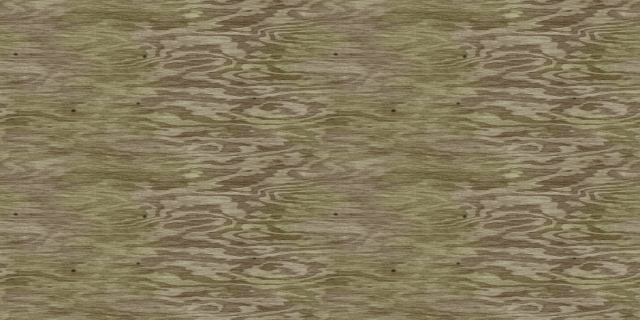
A Shadertoy shader for this texture:

```glsl
// Weathered plywood: pale, ragged growth rings on brown and mossy olive wood.
// Rings are contour bands of a stretched, tiling noise field; fibres, stains
// and small pits are layered on top. The board repeats as a 1 x 0.5 tile.

const vec2  TILE          = vec2(1.0, 0.5);       // in canvas heights
const vec3  DARK_WOOD     = vec3(0.405, 0.335, 0.245);
const vec3  PALE_WOOD     = vec3(0.665, 0.625, 0.535);
const vec3  MOSS_TINT     = vec3(-0.008, 0.012, -0.035);
const float RING_RAMP     = 7.0;                  // whole rings per tile
const float RING_WARP     = 2.4;
const float RING_QUIET    = 0.24;                 // contrast in worn areas
const float RING_STRONG   = 0.58;                 // contrast in fresh areas
const float FIBRE_AMOUNT  = 0.24;
const float GRIT_AMOUNT   = 0.13;
const float STAIN_AMOUNT  = 0.20;
const vec2  PIT_CELLS     = vec2(6.0, 4.0);
const float PIT_CHANCE    = 0.2;
const float PIT_RADIUS    = 0.0045;

// Integer hash: two values in 0..1 for a lattice cell
vec2 hash2(vec2 cell, float seed) {
    uvec3 v = uvec3(ivec3(vec3(cell, seed))) * 1664525u + 1013904223u;
    v.x += v.y * v.z; v.y += v.z * v.x; v.z += v.x * v.y;
    v ^= v >> 16u;
    v.x += v.y * v.z; v.y += v.z * v.x;
    return vec2(v.xy >> 8u) / 16777216.0;
}

float cornerSlope(vec2 corner, vec2 cells, vec2 offset, float seed) {
    return dot(hash2(mod(corner, cells), seed) * 2.0 - 1.0, offset);
}

// Gradient noise, about -1..1, repeating once per tile
float tileNoise(vec2 uv, vec2 cells, float seed) {
    vec2 p = uv * cells;
    vec2 i = floor(p), f = p - i;
    vec2 w = f * f * f * (f * (f * 6.0 - 15.0) + 10.0);
    vec2 e = vec2(1.0, 0.0);
    float low  = mix(cornerSlope(i, cells, f, seed),
                     cornerSlope(i + e.xy, cells, f - e.xy, seed), w.x);
    float high = mix(cornerSlope(i + e.yx, cells, f - e.yx, seed),
                     cornerSlope(i + e.xx, cells, f - e.xx, seed), w.x);
    return 2.0 * mix(low, high, w.y);
}

// Height field whose contours are the growth rings
float ringField(vec2 uv) {
    vec2 q = uv + vec2(0.06, 0.012) * tileNoise(uv, vec2(5.0, 9.0), 1.0);
    return RING_RAMP * uv.y
         + RING_WARP * tileNoise(q, vec2(3.0, 7.0), 2.0)
         + 0.45 * tileNoise(q, vec2(8.0, 24.0), 3.0)
         + 0.16 * tileNoise(uv, vec2(34.0, 58.0), 4.0);
}

// Sparse dark pits, one candidate per cell
float pits(vec2 uv, float pixel) {
    vec2 cell = floor(uv * PIT_CELLS);
    vec2 id = mod(cell, PIT_CELLS);
    vec2 pick = hash2(id, 20.0);
    vec2 centre = (cell + 0.2 + 0.6 * hash2(id, 21.0)) / PIT_CELLS;
    vec2 d = (uv - centre) * TILE * vec2(0.65, 1.0);
    float radius = PIT_RADIUS * mix(0.5, 1.0, pick.y);
    float disc = 1.0 - smoothstep(radius - pixel, radius + pixel, length(d));
    return disc * step(pick.x, PIT_CHANCE);
}

void mainImage(out vec4 fragColor, in vec2 fragCoord) {
    float pixel = 1.0 / iResolution.y;
    vec2 uv = fragCoord * pixel / TILE;

    // Broad wear: the right part of each tile keeps stronger rings
    float side = 0.5 - 0.5 * cos(6.28318 * (uv.x - 0.22));
    float wear = tileNoise(uv, vec2(3.0, 5.0), 5.0);
    float fresh = smoothstep(0.1, 0.9, side + 0.5 * wear);

    // Pale ring bands with an uneven width and a darker rim
    float rings = ringField(uv);
    float wave = abs(fract(rings) * 2.0 - 1.0);
    float edge = 0.09 + min(fwidth(rings), 0.5);
    float level = 0.57 + 0.28 * tileNoise(uv, vec2(9.0, 20.0), 6.0);
    float band = smoothstep(level - edge, level + edge, wave);
    float rim = smoothstep(0.25, 0.0, abs(wave - level + 0.2)) * (1.0 - band);

    // Fibres along the board, fine grit and wide stains
    float fibre = tileNoise(uv, vec2(14.0, 84.0), 7.0)
                + 0.6 * tileNoise(uv, vec2(46.0, 118.0), 8.0);
    float grit = tileNoise(uv, vec2(150.0, 120.0), 9.0);
    float stain = tileNoise(uv, vec2(4.0, 11.0), 10.0)
                + 0.6 * tileNoise(uv, vec2(11.0, 30.0), 11.0);

    float tone = 0.49 - 0.05 * fresh
               + mix(RING_QUIET, RING_STRONG, fresh) * (band - 0.4 - 0.15 * rim)
               + FIBRE_AMOUNT * fibre + GRIT_AMOUNT * grit
               + STAIN_AMOUNT * stain;
    vec3 color = mix(DARK_WOOD, PALE_WOOD, clamp(tone, -0.35, 1.1));

    // Moss gathers on the worn side
    float moss = tileNoise(uv, vec2(4.0, 6.0), 12.0)
               + 0.4 * tileNoise(uv, vec2(12.0, 22.0), 13.0);
    color += MOSS_TINT * smoothstep(-0.3, 0.7, moss + 0.45 - 0.6 * fresh);

    color *= 1.0 - 0.6 * pits(uv, pixel);
    fragColor = vec4(color, 1.0);
}
```
